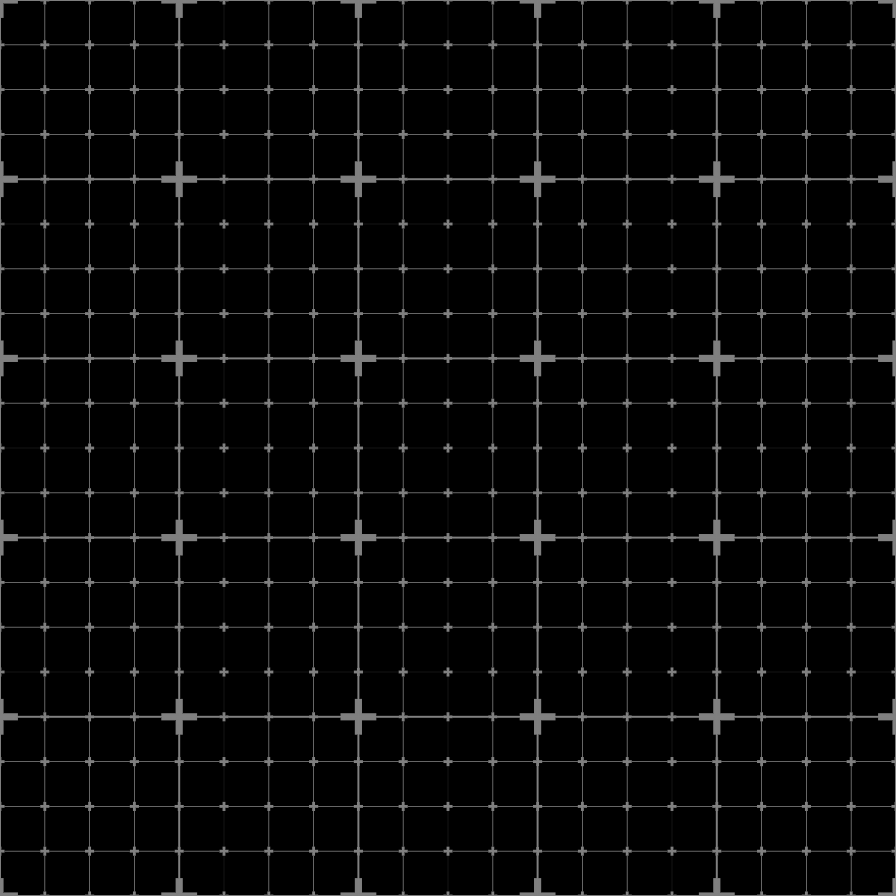
Give the GLSL for this pattern, as a Shadertoy shader.

```glsl
#define MAJOR_CELLS 5.0
#define SUBDIVISIONS 4.0
#define MAJOR_LINE 0.0022
#define MINOR_LINE 0.0009
#define MAJOR_CROSS vec2(0.04, 0.008)   // arm span, arm thickness
#define MINOR_CROSS vec2(0.0102, 0.0032)
#define FAINT_EVERY 5.0
#define FAINT_LEVEL 0.2
#define BACKGROUND vec3(0.0)
#define INK vec3(0.5)

// Signed offset to the nearest grid line, in canvas units
vec2 gridOffset(vec2 uv, float cells) {
    return (fract(uv * cells + 0.5) - 0.5) / cells;
}

// Share of the pixel footprint covered by a centred band, per axis
vec2 bandCoverage(vec2 offset, vec2 width, vec2 pixel) {
    vec2 high = min(offset + 0.5 * pixel, 0.5 * width);
    vec2 low = max(offset - 0.5 * pixel, -0.5 * width);
    return clamp((high - low) / pixel, 0.0, 1.0);
}

float crossCoverage(vec2 offset, vec2 size, vec2 pixel) {
    vec2 across = bandCoverage(offset, size.xy, pixel);
    vec2 upright = bandCoverage(offset, size.yx, pixel);
    return max(across.x * across.y, upright.x * upright.y);
}

float maxAxis(vec2 v) {
    return max(v.x, v.y);
}

void mainImage(out vec4 fragColor, in vec2 fragCoord) {
    vec2 uv = fragCoord / iResolution.xy;
    vec2 pixel = 1.0 / iResolution.xy;
    float minorCells = MAJOR_CELLS * SUBDIVISIONS;
    vec2 majorOffset = gridOffset(uv, MAJOR_CELLS);
    vec2 minorOffset = gridOffset(uv, minorCells);

    // Fine lines, with every fifth one nearly faded out
    vec2 lineIndex = floor(uv * minorCells + 0.5);
    vec2 isFaint = 1.0 - step(0.5, mod(lineIndex + 0.25, FAINT_EVERY));
    vec2 strength = mix(vec2(1.0), vec2(FAINT_LEVEL), isFaint);
    float ink = maxAxis(bandCoverage(minorOffset, vec2(MINOR_LINE), pixel) * strength);

    // Main lines
    ink = max(ink, maxAxis(bandCoverage(majorOffset, vec2(MAJOR_LINE), pixel)));

    // Crosses on both sets of intersections
    ink = max(ink, crossCoverage(minorOffset, MINOR_CROSS, pixel));
    ink = max(ink, crossCoverage(majorOffset, MAJOR_CROSS, pixel));

    fragColor = vec4(mix(BACKGROUND, INK, ink), 1.0);
}
```
